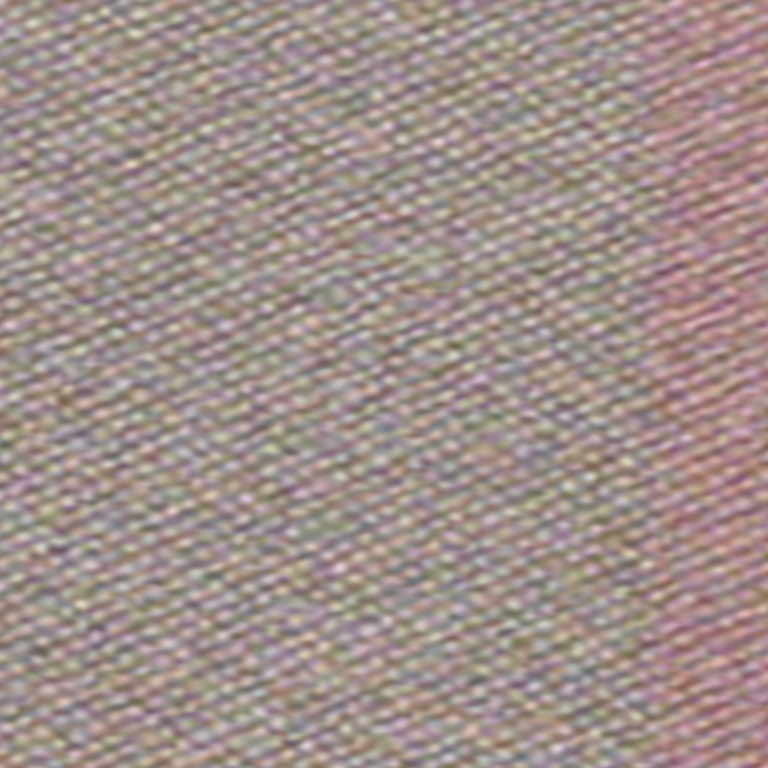
Give the GLSL for this texture, as a WebGL 1 fragment shader.

```glsl
precision highp float;
// Worn twill cloth: small slanted stitches form where ribs rising to the right
// cross steeper falling partings. Noise varies each stitch in tone, contrast
// and tint; a rosy dyed band runs down the right side.

uniform vec2 u_resolution;

const vec2 RIB_COUNT = vec2(-18.0, 42.0);     // rising ribs across and down
const vec2 PARTING_COUNT = vec2(25.0, 34.0);  // falling partings across and down
const float WOBBLE = 0.13;           // unevenness of stitch places, in cells
const float RIB_WEIGHT = 0.54;
const float PARTING_WEIGHT = 0.32;
const float COLUMN_WEIGHT = 0.14;    // upright threads
const float BAND_SMOOTHING = 0.40;   // how far the band closes the partings
const float CONTRAST_VARIATION = 0.40;
const float TONE_VARIATION = 0.042;  // brightness change between stitches
const float GRAIN = 0.075;           // fine fibre roughness
const float TINT_VARIATION = 0.085;  // colour change between fibres
const float MOTTLE = 0.010;          // broad uneven wear
const float BAND_START = 0.81;
const float BAND_END = 0.89;
const vec3 MID_COLOR = vec3(0.623, 0.570, 0.550);
const vec3 RELIEF = vec3(0.136, 0.138, 0.132);
const vec3 BAND_SHIFT = vec3(0.038, -0.038, -0.013);
const vec3 WARM_AXIS = vec3(0.30, 0.18, -0.80);
const vec3 ROSE_AXIS = vec3(0.46, -0.38, 0.10);
const float TAU = 6.2831853;

float hash(vec2 p) {
  return fract(sin(dot(p, vec2(127.1, 311.7))) * 43758.5453);
}

// Smooth value noise in -1..1
float noise(vec2 p) {
  vec2 cell = floor(p);
  vec2 f = fract(p);
  f = f * f * (3.0 - 2.0 * f);
  float low = mix(hash(cell), hash(cell + vec2(1.0, 0.0)), f.x);
  float high = mix(hash(cell + vec2(0.0, 1.0)), hash(cell + vec2(1.0, 1.0)), f.x);
  return mix(low, high, f.y) * 2.0 - 1.0;
}

// Two octaves for wear and dye patches
float patches(vec2 p) {
  return 0.65 * noise(p) + 0.35 * noise(p * 2.3 + 17.0);
}

// Position on the slanted grid: x counts partings, y counts ribs
vec2 weaveCoord(vec2 uv) {
  vec2 weave = vec2(dot(uv, PARTING_COUNT), dot(uv, RIB_COUNT));
  vec2 shift = vec2(noise(weave * 0.8 + 5.0), noise(weave * 0.8 + 41.0));
  return weave + WOBBLE * shift;
}

// Signed height of the stitches; the band shows more continuous ribs
float stitchHeight(vec2 weave, float band) {
  vec3 waves = cos(TAU * vec3(weave.y, weave.x, weave.x - weave.y));
  float opening = 1.0 - BAND_SMOOTHING * band;
  return dot(waves, vec3(RIB_WEIGHT, PARTING_WEIGHT * opening, COLUMN_WEIGHT * opening));
}

void main() {
  vec2 uv = gl_FragCoord.xy / u_resolution;
  vec2 weave = weaveCoord(uv);

  // Dyed band with an uneven edge
  float edge = uv.x + 0.015 * patches(uv * vec2(6.0, 14.0) + 3.0);
  float band = smoothstep(BAND_START, BAND_END, edge);

  // Stitches of uneven strength
  float contrast = 1.0 + CONTRAST_VARIATION * noise(weave * 0.9 + 151.0);
  vec3 color = MID_COLOR + RELIEF * contrast * stitchHeight(weave, band);

  // Brightness per stitch, fibre grain and broad wear
  color += TONE_VARIATION * noise(weave * vec2(1.2, 1.5) + 71.0);
  color += GRAIN * noise(weave * vec2(2.3, 2.5) + 191.0);
  color += MOTTLE * patches(uv * 7.0 + 29.0);

  // Fibre tints: yellow to blue, rose to green
  vec2 fibre = weave * vec2(1.6, 1.9);
  color += TINT_VARIATION * WARM_AXIS * noise(fibre + 113.0);
  color += TINT_VARIATION * ROSE_AXIS * noise(fibre + 227.0);
  color += MOTTLE * WARM_AXIS * patches(uv * 9.0 + 53.0);

  color += BAND_SHIFT * band * (1.0 + 0.25 * patches(uv * 8.0 + 61.0));

  gl_FragColor = vec4(clamp(color, 0.0, 1.0), 1.0);
}
```
